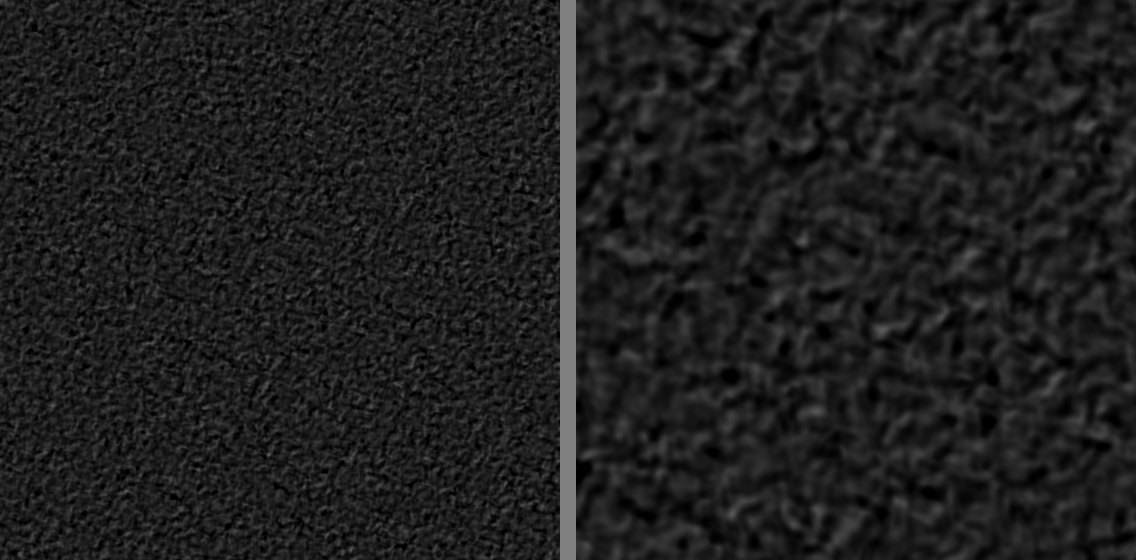
Left: the whole. Right: its middle third, enlarged.
Reproduce this texture procedurally as a Shadertoy shader.

```glsl
// Draws a dark, finely pitted leather-like surface lit from the upper left.
#define GRAIN_SCALE 76.0
#define FINE_AMOUNT 0.45
#define WARP_AMOUNT 0.005
#define LIGHT_STEP vec2(-0.0034, 0.0048)
#define SHADE_BALANCE 0.42
#define PIT_SCALE 72.0
#define PIT_DEPTH 0.5
#define BASE_GREY 0.121
#define RELIEF_CONTRAST 0.205
#define HIGHLIGHT_BOOST 0.06
#define PATCH_VARIATION 0.7
#define BROAD_SHADE 0.02

// Random unit gradient for a lattice point
vec2 randomGradient(vec2 cell) {
    float h = fract(sin(dot(cell, vec2(127.1, 311.7))) * 43758.5453);
    float angle = 6.2832 * h;
    return vec2(cos(angle), sin(angle));
}

// Smooth gradient noise, centred on zero
float gradientNoise(vec2 p) {
    vec2 cell = floor(p);
    vec2 f = p - cell;
    vec2 blend = f * f * f * (f * (f * 6.0 - 15.0) + 10.0);
    vec2 right = vec2(1.0, 0.0);
    vec2 up = vec2(0.0, 1.0);
    float a = dot(randomGradient(cell), f);
    float b = dot(randomGradient(cell + right), f - right);
    float c = dot(randomGradient(cell + up), f - up);
    float d = dot(randomGradient(cell + 1.0), f - 1.0);
    return mix(mix(a, b, blend.x), mix(c, d, blend.x), blend.y);
}

vec2 rotate(vec2 p, float angle) {
    float c = cos(angle);
    float s = sin(angle);
    return vec2(c * p.x - s * p.y, s * p.x + c * p.y);
}

// Surface height: warped grain plus a finer, rotated layer
float surfaceHeight(vec2 p) {
    vec2 q = p * GRAIN_SCALE * 0.5;
    p += WARP_AMOUNT * vec2(gradientNoise(q + 17.3), gradientNoise(q + 61.9));
    float grain = gradientNoise(rotate(p, 0.5) * GRAIN_SCALE);
    float fine = gradientNoise(rotate(p, 1.3) * GRAIN_SCALE * 1.9 + 33.7);
    return grain + FINE_AMOUNT * fine;
}

void mainImage(out vec4 fragColor, in vec2 fragCoord) {
    vec2 uv = fragCoord / iResolution.y;

    // Relief: crests shine, with a weaker shadow cast away from the light
    vec2 halfStep = 0.5 * LIGHT_STEP;
    float relief = surfaceHeight(uv - halfStep) - SHADE_BALANCE * surfaceHeight(uv + halfStep);

    // Sparse round pits
    float pit = gradientNoise(rotate(uv, 2.2) * PIT_SCALE + 91.3);
    relief -= PIT_DEPTH * smoothstep(0.12, 0.5, pit);

    // Calmer and rougher patches, and slow drifts of brightness
    relief *= 1.0 + PATCH_VARIATION * gradientNoise(uv * 24.0 + 5.1);
    float broad = BROAD_SHADE * gradientNoise(uv * 18.0 + 47.7);

    float grey = BASE_GREY + broad + RELIEF_CONTRAST * relief + HIGHLIGHT_BOOST * relief * relief;
    fragColor = vec4(vec3(clamp(grey, 0.0, 1.0)), 1.0);
}
```
